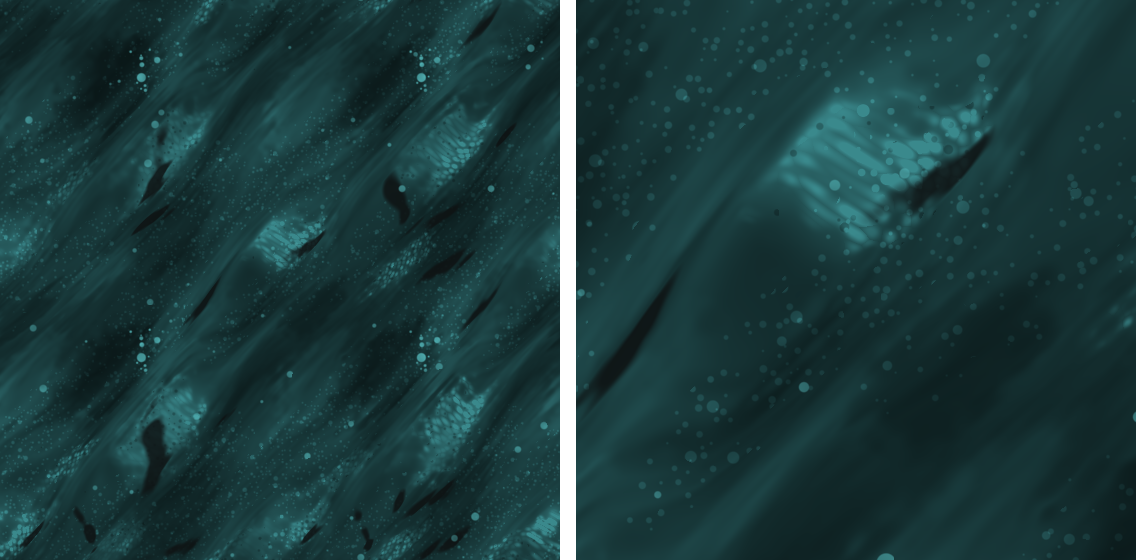
Left: the whole. Right: its middle third, enlarged.
Reproduce this texture procedurally as a Shadertoy shader.

```glsl
// Dark teal painted water: two by two repeats of slanted brush masses, foam, ink strokes and drops.
// Periodic sheared noise gives the diagonal grain, wrapped ellipses place the marks, and
// cellular noise makes foam and spray. Chosen marks come and go between repeats.

const float REPEATS = 2.0;
const vec3 TEAL = vec3(0.425, 1.0, 1.025);   // hue, scaled by brightness
const float MID = 0.187;                     // brightness at tone zero
const float CONTRAST = 0.46;                 // octaves of brightness per tone unit
const vec3 INK = vec3(0.055, 0.070, 0.072);
const vec3 DROP = vec3(0.32, 0.70, 0.71);
const float WARP = 0.10;
const vec2 CLUSTER = vec2(0.49, 0.75);       // where the large drops gather
const float DROP_RADIUS = 0.016;

// Broad masses: centre, half length, tone
const vec4 MASS[11] = vec4[11](
    vec4(0.40, 0.70, 0.27, -1.4), vec4(0.15, 0.66, 0.26, 0.8),
    vec4(0.69, 0.76, 0.25, 0.7),  vec4(0.60, 0.45, 0.25, 0.9),
    vec4(0.07, 0.12, 0.20, 0.8),  vec4(0.38, 0.03, 0.20, 0.7),
    vec4(0.65, 0.20, 0.24, -0.8), vec4(0.82, 0.93, 0.22, -0.8),
    vec4(0.10, 0.90, 0.18, -0.9), vec4(0.92, 0.50, 0.22, 0.4),
    vec4(0.22, 0.36, 0.20, 0.4));
// Marks: centre, angle, half length
const vec4 FOAM[5] = vec4[5](
    vec4(0.60, 0.46, 0.92, 0.22), vec4(0.05, 0.14, 0.65, 0.15),
    vec4(0.43, 0.07, 0.68, 0.21), vec4(0.26, 0.37, 0.55, 0.15),
    vec4(0.84, 0.03, 0.45, 0.16));
const vec4 STROKE[8] = vec4[8](
    vec4(0.08, 0.13, 0.50, 0.09), vec4(0.41, 0.26, 1.30, 0.09),
    vec4(0.54, 0.24, 0.45, 0.13), vec4(0.64, 0.08, 0.50, 0.11),
    vec4(0.30, 0.12, 1.75, 0.09), vec4(0.55, 0.38, 1.20, 0.14),
    vec4(0.75, 0.93, 0.70, 0.10), vec4(0.78, 0.49, 0.60, 0.06));

float hash(vec2 p) {
    vec3 q = fract(p.xyx * 0.1031);
    q += dot(q, q.yzx + 33.33);
    return fract((q.x + q.y) * q.z);
}
vec2 hash2(vec2 p) { return vec2(hash(p), hash(p + 41.7)); }
vec2 wrapCell(vec2 i, vec2 period) { return floor(mod(i + 0.5, period)); }

float noise(vec2 p, vec2 period) {
    vec2 i = floor(p), f = fract(p), e = vec2(1, 0);
    f = f * f * (3.0 - 2.0 * f);
    return mix(mix(hash(wrapCell(i, period)), hash(wrapCell(i + e, period)), f.x),
               mix(hash(wrapCell(i + e.yx, period)), hash(wrapCell(i + 1.0, period)), f.x), f.y);
}

// Noise stretched along the diagonal; an integer shear keeps it periodic
float streak(vec2 p, vec2 scale, float span) {
    return noise(vec2(p.x, p.y - p.x) * scale, scale * span);
}

// Cellular noise: x = nearest distance, y = random value of that cell
vec2 cells(vec2 p, float n) {
    vec2 i = floor(p * n), best = vec2(9.0, 0.0);
    for (int k = 0; k < 9; k++) {
        vec2 c = i + vec2(k % 3, k / 3) - 1.0;
        vec2 id = wrapCell(c, vec2(n * REPEATS));
        float d = length(c + 0.15 + 0.7 * hash2(id) - p * n);
        if (d < best.x) best = vec2(d, hash(id + 13.1));
    }
    return best;
}

// Scattered round specks; amount is the share of cells that hold one
float specks(vec2 p, float n, float amount, float pixel) {
    vec2 c = cells(p, n);
    float r = mix(0.08, 0.32, fract(c.y * 57.0)), aa = pixel * n;
    return step(c.y, amount) * smoothstep(r + aa, r - aa, c.x);
}

// Wrapped ellipse: 1 at its centre, 0 on its rim; chance decides each repeat
float dab(vec2 p, vec4 d, float slim, float chance) {
    vec2 q = p - d.xy, cell = round(q);
    q -= cell;
    float c = cos(d.z), s = sin(d.z);
    q = vec2(c * q.x + s * q.y, c * q.y - s * q.x) / vec2(d.w, d.w * slim);
    return hash(mod(cell, REPEATS) + d.xy * 97.0) < chance ? 1.0 - length(q) : -9.0;
}

void mainImage(out vec4 fragColor, in vec2 fragCoord) {
    vec2 p = fragCoord / iResolution.xy * REPEATS;
    float pixel = REPEATS / iResolution.y;

    // Bend the strokes, a little differently in each repeat
    vec2 w = p + WARP * (vec2(streak(p, vec2(3, 4), 1.0), streak(p + 0.37, vec2(4, 5), 1.0)) - 0.5);
    w += 0.05 * (vec2(streak(p, vec2(2, 3), 2.0), streak(p + 0.61, vec2(3, 2), 2.0)) - 0.5);
    float rough = noise(p * 40.0, vec2(40.0 * REPEATS)) - 0.5;
    float bristle = streak(w, vec2(10, 44), REPEATS) - 0.5;

    // Layered grain and broad masses
    float tone = 0.7 * (streak(p, vec2(2, 3), REPEATS) - 0.5), amp = 1.9;
    vec2 scale = vec2(3, 7);
    for (int i = 0; i < 4; i++, scale *= 2.0, amp *= 0.58)
        tone += amp * (streak(w + 0.19 * float(i), scale, 1.0) - 0.5);
    for (int i = 0; i < 11; i++) {
        vec4 m = MASS[i];
        float body = dab(w, vec4(m.xy, 0.8, m.z), 0.5, 1.0) + 0.5 * bristle + 0.25 * rough;
        tone += m.w * smoothstep(0.0, 0.5, body);
    }

    // Granular foam
    float foam = 0.0, ink = 0.0;
    for (int i = 0; i < 5; i++)
        foam = max(foam, smoothstep(0.0, 0.55, dab(w, FOAM[i], 0.32, 0.85) + 0.6 * rough + 0.5 * bristle));
    vec2 grain = cells(w, 52.0);
    float patches = smoothstep(0.4, 0.75, streak(w, vec2(7, 12), REPEATS));
    tone += foam * (0.45 + (0.5 + 1.3 * patches) * smoothstep(0.7, 0.1, grain.x) * (0.4 + grain.y));

    // Clouds of fine spray
    float cloud = smoothstep(0.52, 0.85, streak(p + 0.43, vec2(4, 5), 1.0));
    cloud = max(cloud, smoothstep(0.0, 0.6, dab(w, vec4(0.76, 0.36, 0.7, 0.24), 0.6, 1.0)));
    tone += 1.1 * specks(p, 68.0, 0.5 * cloud, pixel) + 1.3 * specks(p, 37.0, 0.22 * cloud, pixel);
    tone -= 0.9 * specks(p + 0.5, 53.0, 0.3 * foam, pixel);

    // Dry ink strokes
    for (int i = 0; i < 8; i++)
        ink = max(ink, smoothstep(0.0, 0.6, dab(w, STROKE[i], 0.2, 0.8) + 1.1 * bristle + 0.2 * rough));
    vec3 color = TEAL * MID * exp2(CONTRAST * clamp(tone, -2.2, 3.3));
    color = mix(color, INK, 0.85 * ink);

    // Bright drops, shrinking through the cluster
    float drops = 0.7 * specks(p, 22.0, 0.025, pixel);
    for (int i = 0; i < 12; i++) {
        vec2 q = p - CLUSTER - (hash2(vec2(i, 7)) - 0.5) * vec2(0.2, 0.15);
        float r = DROP_RADIUS / (1.0 + 0.45 * float(i));
        drops = max(drops, smoothstep(r + pixel, r - pixel, length(q - round(q))));
    }
    fragColor = vec4(mix(color, DROP, drops * (0.8 + 0.4 * rough)), 1.0);
}
```
